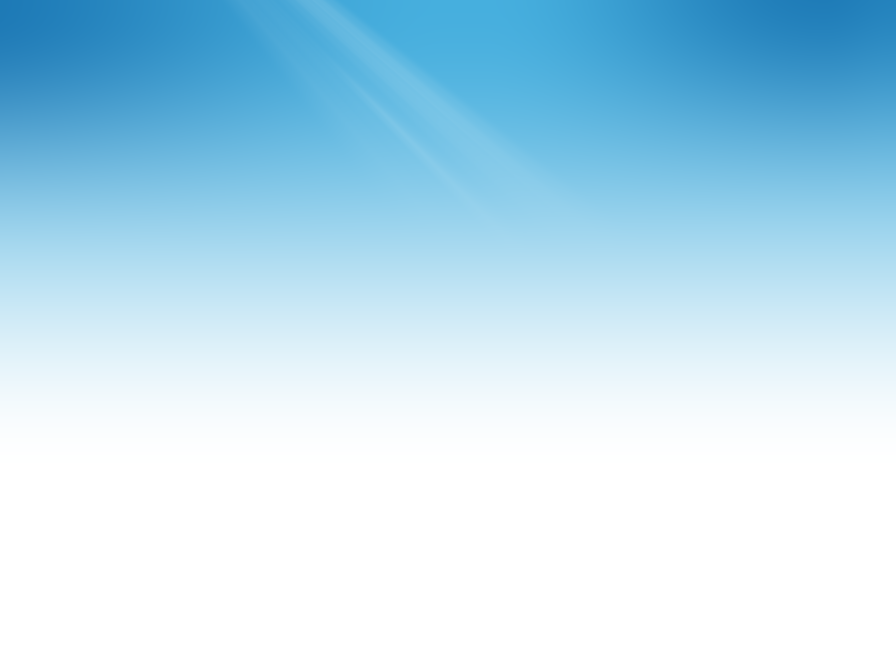
This background is drawn by a WebGL 1 fragment shader. Its source:

```glsl
precision highp float;
// A clear blue sky that fades to white below, deeper at both upper corners.
// A vertical ramp whitens the sky, and a fan of soft light beams, measured by
// slope from a source beyond the upper left, crosses it with fine streaks.

#define DEEP_BLUE vec3(0.105, 0.465, 0.705)
#define BRIGHT_BLUE vec3(0.275, 0.685, 0.870)
#define BEAM_COLOR vec3(0.93, 0.97, 0.98)
#define WHITE_DEPTH 0.71
#define CORNER_DEPTH 0.42
#define SOURCE vec2(0.028, -0.38)
#define BEAM_END 0.40
#define STREAK_DENSITY 38.0

uniform vec2 u_resolution;

float hash(float n) {
    return fract(sin(n * 127.1) * 4375.85);
}

float noise(float x) {
    float cell = floor(x);
    return mix(hash(cell), hash(cell + 1.0), smoothstep(0.0, 1.0, x - cell));
}

// Fine layered variation across the fan of beams
float streaks(float slope) {
    float sum = 0.0;
    float weight = 0.5;
    float frequency = STREAK_DENSITY;
    for (int i = 0; i < 3; i++) {
        sum += weight * noise(slope * frequency);
        frequency *= 2.1;
        weight *= 0.5;
    }
    return sum;
}

// Smooth band between two slopes with its own edge widths
float beam(float slope, float low, float high, float softLow, float softHigh) {
    return smoothstep(low - softLow, low + softLow, slope)
         * (1.0 - smoothstep(high - softHigh, high + softHigh, slope));
}

vec3 skyColor(vec2 p) {
    float left = 1.0 - smoothstep(-0.08, 0.50, p.x);
    float right = 0.95 * smoothstep(0.54, 0.92, p.x)
                - 0.12 * smoothstep(0.92, 1.0, p.x);
    float leftFade = 1.0 - smoothstep(0.03, CORNER_DEPTH, p.y);
    float rightFade = 1.0 - smoothstep(-0.06, CORNER_DEPTH * 0.9, p.y);
    float corners = left * leftFade + right * rightFade;
    vec3 blue = mix(BRIGHT_BLUE, DEEP_BLUE, clamp(corners, 0.0, 1.0));
    return mix(blue, vec3(1.0), smoothstep(0.0, WHITE_DEPTH, p.y));
}

float beamLight(vec2 p) {
    vec2 ray = vec2(p.x * 4.0 / 3.0, p.y) - SOURCE;
    float slope = ray.x / ray.y;
    float grain = 0.7 + 0.6 * streaks(slope);
    float fade = 1.0 - smoothstep(0.10, BEAM_END, p.y);

    // Broad upper beam, narrow bright streak and faint lower beam
    float broad = 0.20 * beam(slope, 1.06, 1.22, 0.06, 0.05) * fade;
    float narrow = 0.17 * beam(slope, 0.975, 1.0, 0.02, 0.035)
                 * smoothstep(0.06, 0.18, p.y)
                 * (1.0 - smoothstep(0.18, BEAM_END, p.y));
    float lower = 0.08 * beam(slope, 0.83, 1.02, 0.05, 0.06) * fade;
    return (broad + narrow + lower) * grain;
}

void main() {
    // x runs rightward and y downward, both as fractions of the canvas
    vec2 p = gl_FragCoord.xy / u_resolution;
    p.y = 1.0 - p.y;
    vec3 color = mix(skyColor(p), BEAM_COLOR, beamLight(p));
    gl_FragColor = vec4(color, 1.0);
}
```
